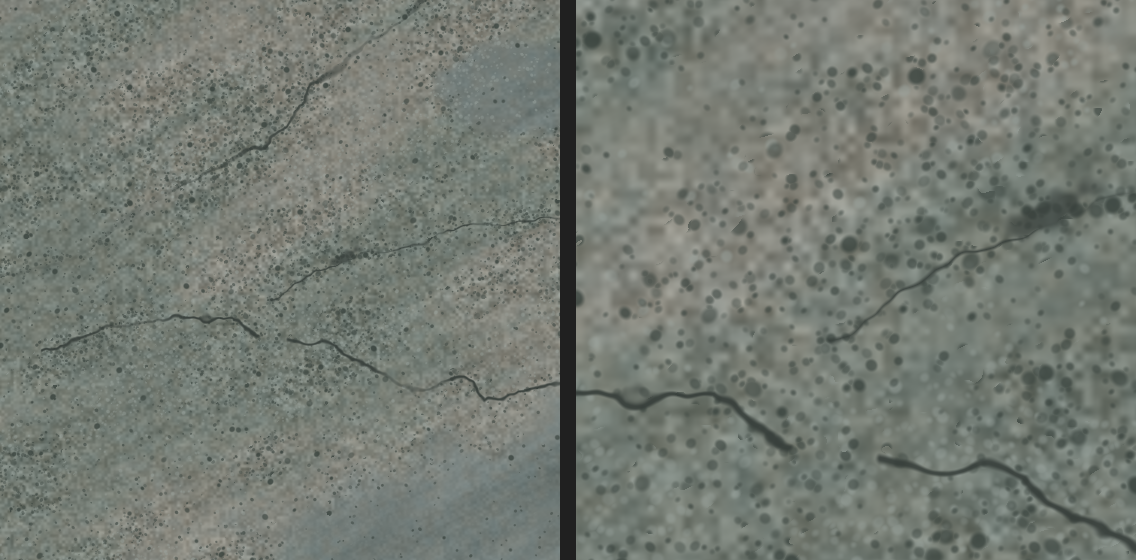
Left, the full canvas; right, a detail of the centre.
A Shadertoy shader for this texture:

```glsl
// Grey-green weathered stone: cloudy diagonal streaks under a fine mineral grain,
// with scattered dark specks, pale flecks, smooth bluish patches and thin cracks.
// Layers of value noise set the tone; jittered cells and warped polylines add detail.

float hash(vec2 p) {
    return fract(sin(dot(p, vec2(127.1, 311.7))) * 43758.5453);
}

float noise(vec2 p) {
    vec2 i = floor(p), f = fract(p);
    f = f * f * (3.0 - 2.0 * f);
    return mix(mix(hash(i), hash(i + vec2(1, 0)), f.x),
               mix(hash(i + vec2(0, 1)), hash(i + vec2(1, 1)), f.x), f.y);
}

float fbm(vec2 p) {
    float sum = 0.0, gain = 0.5;
    for (int i = 0; i < 5; i++) {
        sum += gain * noise(p);
        p = mat2(1.6, 1.2, -1.2, 1.6) * p + 7.3;
        gain *= 0.5;
    }
    return sum;
}

float segmentDistance(vec2 p, vec2 a, vec2 b) {
    vec2 ap = p - a, ab = b - a;
    return length(ap - ab * clamp(dot(ap, ab) / dot(ab, ab), 0.0, 1.0));
}

float pathDistance(vec2 p, vec2 path[7]) {
    float d = 1.0;
    for (int i = 0; i < 6; i++) d = min(d, segmentDistance(p, path[i], path[i + 1]));
    return d;
}

// Round-ish grains in jittered cells; density is the share of filled cells
float specks(vec2 p, float cells, float density, float seed, float blur) {
    vec2 q = p * cells, id = floor(q);
    float cover = 0.0;
    for (int y = -1; y <= 1; y++)
    for (int x = -1; x <= 1; x++) {
        vec2 c = id + vec2(x, y);
        vec2 jitter = vec2(hash(c + seed), hash(c + seed + 19.7));
        vec2 d = q - c - jitter;
        d.x += 0.5 * d.y * (hash(c + seed + 5.1) - 0.5);
        float radius = mix(0.22, 0.56, pow(hash(c + seed + 31.3), 2.0));
        float grain = 1.0 - smoothstep(radius - blur, radius + blur, length(d));
        float filled = step(hash(c + seed + 47.9), density);
        cover = max(cover, grain * filled * (0.45 + 0.55 * hash(c + seed + 63.1)));
    }
    return cover;
}

void mainImage(out vec4 fragColor, in vec2 fragCoord) {
    vec2 uv = fragCoord / iResolution.xy;
    float pixel = 1.0 / iResolution.y;

    // Axes along and across the rising streaks
    vec2 along = mat2(0.87, -0.49, 0.49, 0.87) * uv;
    float cloud = fbm(along * vec2(3.0, 8.0) + 3.0);
    float streak = fbm(along * vec2(9.0, 48.0) + 11.0);
    float patchy = fbm(along * vec2(8.0, 15.0) + 27.0);

    // Smooth patches in the lower right and upper right
    float ragged = (fbm(uv * 14.0) - 0.5) * 0.16;
    float corner = smoothstep(-0.03, 0.09, 0.32 * uv.x - uv.y - 0.02 + ragged);
    corner *= smoothstep(0.38, 0.62, uv.x + ragged);
    float inlet = 1.0 - smoothstep(0.75, 1.1, length((uv - vec2(0.94, 0.84)) / vec2(0.16, 0.09)) + ragged * 2.0);
    float smoothArea = max(corner, inlet);

    // Cracks, bent by noise
    vec2 warp = vec2(noise(uv * 38.0), noise(uv * 38.0 + 50.0)) - 0.5;
    vec2 fine = vec2(noise(uv * 110.0), noise(uv * 110.0 + 50.0)) - 0.5;
    vec2 bent = uv + warp * 0.014 + fine * 0.004;
    float diagonal = pathDistance(bent, vec2[7](vec2(-0.02, 0.50), vec2(0.13, 0.54), vec2(0.30, 0.66),
        vec2(0.43, 0.72), vec2(0.51, 0.77), vec2(0.56, 0.85), vec2(0.78, 1.01)));
    float middle = pathDistance(bent, vec2[7](vec2(0.49, 0.46), vec2(0.55, 0.51), vec2(0.62, 0.54),
        vec2(0.77, 0.57), vec2(0.84, 0.605), vec2(0.91, 0.60), vec2(1.02, 0.615)));
    float left = pathDistance(bent, vec2[7](vec2(0.08, 0.37), vec2(0.14, 0.39), vec2(0.20, 0.42),
        vec2(0.27, 0.43), vec2(0.36, 0.432), vec2(0.42, 0.427), vec2(0.46, 0.40)));
    float right = pathDistance(bent, vec2[7](vec2(0.51, 0.39), vec2(0.60, 0.385), vec2(0.66, 0.345),
        vec2(0.74, 0.302), vec2(0.83, 0.322), vec2(0.87, 0.285), vec2(1.02, 0.32)));
    float broken = smoothstep(0.25, 0.65, noise(uv * 22.0 + 8.0));
    float thin = min(min(left, right), middle + 0.001);
    float crack = (1.0 - smoothstep(0.0004, 0.0028 + pixel, thin)) * mix(0.4, 0.9, broken);
    float thick = 0.0015 + 0.007 * smoothstep(0.5, 0.9, noise(uv * 13.0 + 2.0));
    float core = smoothstep(0.30, 0.45, uv.x) * (1.0 - 0.5 * smoothstep(0.58, 0.68, uv.x));
    crack = max(crack, (1.0 - smoothstep(thick * 0.4, thick + 0.003, diagonal)) * mix(0.25, 0.8, core) * mix(0.5, 1.0, broken));
    float knots = length((along - mat2(0.87, -0.49, 0.49, 0.87) * vec2(0.615, 0.54)) / vec2(0.035, 0.012));
    crack = max(crack, 0.7 * (1.0 - smoothstep(0.3, 1.1, knots + (patchy - 0.5) * 2.0 + fine.x)));
    float belt = exp(-diagonal * 75.0) + exp(-middle * 45.0) + 0.5 * exp(-left * 40.0);

    // Base tone and grain
    float grainy = mix(1.0, 0.3, smoothArea) * mix(0.65, 1.25, smoothstep(0.3, 0.65, patchy));
    vec3 stone = mix(vec3(0.470, 0.502, 0.470), vec3(0.502, 0.505, 0.472), smoothstep(0.4, 0.65, cloud));
    stone = mix(stone, vec3(0.445, 0.484, 0.474), smoothArea * 0.85);
    stone += (cloud - 0.48) * 0.11 + (streak - 0.48) * 0.10;
    float grain = (noise(uv * 185.0) - 0.5) * 0.14 + (noise(uv * 95.0 + 40.0) - 0.5) * 0.07;
    stone += grain * grainy;
    stone += vec3(0.012, 0.0, -0.008) * (noise(uv * 60.0 + 9.0) - 0.5) * 2.0;

    // Pale flecks, gathered in a few drifts and round the upper patch
    float drift = smoothstep(0.53, 0.72, fbm(along * vec2(5.0, 11.0) + 61.0));
    float rim = inlet * (1.0 - inlet) * 2.0;
    float flecks = specks(uv, 150.0, 0.05 + 0.45 * drift + 0.35 * rim, 83.0, 0.22);
    stone = mix(stone, vec3(0.62, 0.66, 0.64), flecks * 0.45 * (1.0 - corner * 0.8));

    // Dark specks, denser along the cracks
    float density = (0.07 + 0.30 * smoothstep(0.4, 0.68, patchy) + 0.35 * belt) * (1.0 - 0.9 * smoothArea);
    float small = specks(uv, 165.0, density, 3.0, 0.2);
    float large = specks(uv, 100.0, density * 0.38, 141.0, 0.18);
    stone = mix(stone, vec3(0.22, 0.26, 0.24), max(small * 0.65, large * 0.85));
    stone = mix(stone, vec3(0.21, 0.24, 0.225), crack);

    fragColor = vec4(clamp(stone, 0.0, 1.0), 1.0);
}
```
